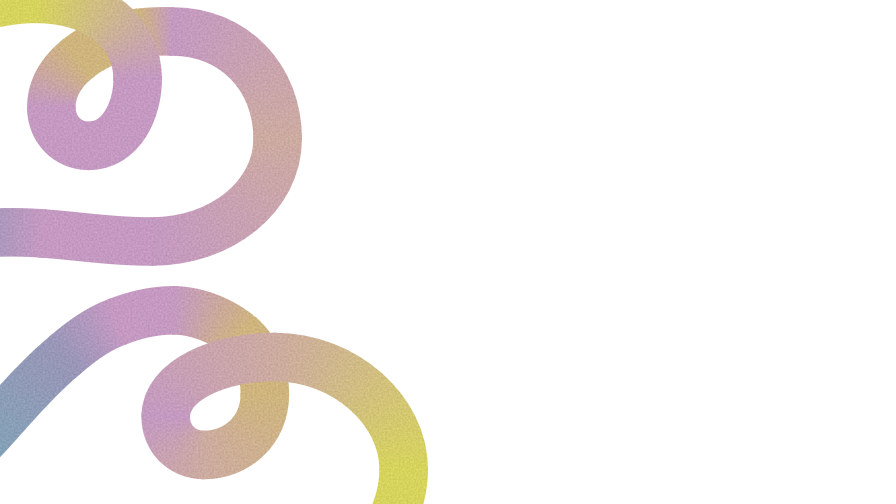
Reproduce this background procedurally as a WebGL 1 fragment shader.

```glsl
precision highp float;
// Two looping ribbons curl in from the left edge of a white background.
// Each is a chain of cubic curves, stroked in order so later parts cross over
// earlier ones, with colour blended along the curve and a fine paper grain.

uniform vec2 u_resolution;

const float CANVAS_HEIGHT = 432.0; // design units; x runs right, y runs down
const float HALF_WIDTH = 20.8;
const int CURVE_STEPS = 16;
const float GRAIN_FREQUENCY = 0.6;
const float GRAIN_STRENGTH = 0.07;

const vec3 PAPER  = vec3(1.0);
const vec3 YELLOW = vec3(0.84, 0.83, 0.36);
const vec3 OCHRE  = vec3(0.81, 0.71, 0.49);
const vec3 TAN    = vec3(0.80, 0.67, 0.63);
const vec3 PINK   = vec3(0.77, 0.60, 0.76);
const vec3 SLATE  = vec3(0.60, 0.59, 0.72);
const vec3 TEAL   = vec3(0.50, 0.64, 0.72);

// Gradient noise
vec2 hashGradient(vec2 cell) {
  vec3 h = fract(vec3(cell.xyx) * vec3(0.1031, 0.1030, 0.0973));
  h += dot(h, h.yzx + 33.33);
  float angle = 6.2832 * fract((h.x + h.y) * h.z);
  return vec2(cos(angle), sin(angle));
}

float gradientNoise(vec2 p) {
  vec2 i = floor(p), f = fract(p);
  vec2 u = f * f * f * (f * (f * 6.0 - 15.0) + 10.0);
  float a = dot(hashGradient(i), f);
  float b = dot(hashGradient(i + vec2(1.0, 0.0)), f - vec2(1.0, 0.0));
  float c = dot(hashGradient(i + vec2(0.0, 1.0)), f - vec2(0.0, 1.0));
  float d = dot(hashGradient(i + vec2(1.0)), f - vec2(1.0));
  return mix(mix(a, b, u.x), mix(c, d, u.x), u.y);
}

vec2 bezier(vec2 a, vec2 b, vec2 c, vec2 d, float t) {
  float s = 1.0 - t;
  return s * s * s * a + 3.0 * s * s * t * b + 3.0 * s * t * t * c + t * t * t * d;
}

// Paints one cubic piece over the colour so far
void stroke(inout vec3 color, vec2 p, float pixel, vec2 a, vec2 b, vec2 c, vec2 d,
            vec3 startColor, vec3 endColor) {
  // Skip pixels outside the hull of the control points
  vec2 low = min(min(a, b), min(c, d)) - HALF_WIDTH - pixel;
  vec2 high = max(max(a, b), max(c, d)) + HALF_WIDTH + pixel;
  if (any(lessThan(p, low)) || any(greaterThan(p, high))) return;

  float nearest = 1e5;
  float along = 0.0;
  vec2 previous = a;
  for (int i = 1; i <= CURVE_STEPS; i++) {
    vec2 next = bezier(a, b, c, d, float(i) / float(CURVE_STEPS));
    vec2 span = next - previous;
    float h = clamp(dot(p - previous, span) / dot(span, span), 0.0, 1.0);
    float dist = length(p - previous - span * h);
    if (dist < nearest) {
      nearest = dist;
      along = (float(i - 1) + h) / float(CURVE_STEPS);
    }
    previous = next;
  }
  // A flat start keeps the colour continuous across joints
  if (along <= 0.0 && dot(p - a, normalize(b - a)) < -pixel) return;

  float coverage = clamp(0.5 + (HALF_WIDTH - nearest) / pixel, 0.0, 1.0);
  vec3 tint = mix(startColor, endColor, along);
  tint += GRAIN_STRENGTH * gradientNoise(p * GRAIN_FREQUENCY);
  color = mix(color, tint, coverage);
}

void main() {
  float pixel = CANVAS_HEIGHT / u_resolution.y;
  vec2 p = gl_FragCoord.xy * pixel;
  p.y = CANVAS_HEIGHT - p.y;
  vec3 color = PAPER;

  // Upper ribbon: wide bend, then a loop to the top left corner
  stroke(color, p, pixel, vec2(-30, 201), vec2(-10, 199), vec2(15, 198.5), vec2(35, 200), SLATE, PINK);
  stroke(color, p, pixel, vec2(35, 200), vec2(65, 202), vec2(95, 207), vec2(130, 207), PINK, PINK);
  stroke(color, p, pixel, vec2(130, 207), vec2(190, 207), vec2(238, 168), vec2(238, 119), PINK, TAN);
  stroke(color, p, pixel, vec2(238, 119), vec2(238, 66), vec2(200, 27), vec2(148, 27), TAN, PINK);
  stroke(color, p, pixel, vec2(148, 27), vec2(139, 26.7), vec2(129, 27), vec2(120, 28), PINK, OCHRE);
  stroke(color, p, pixel, vec2(120, 28), vec2(100, 31), vec2(82, 38), vec2(67, 50), OCHRE, OCHRE);
  stroke(color, p, pixel, vec2(67, 50), vec2(52, 62), vec2(44, 76), vec2(44, 92), OCHRE, PINK);
  stroke(color, p, pixel, vec2(44, 92), vec2(44, 111), vec2(58, 125), vec2(76, 125), PINK, PINK);
  stroke(color, p, pixel, vec2(76, 125), vec2(104, 125), vec2(118, 94), vec2(118, 68), PINK, PINK);
  stroke(color, p, pixel, vec2(118, 68), vec2(118, 26), vec2(82, -1), vec2(30, -1), PINK, YELLOW);
  stroke(color, p, pixel, vec2(30, -1), vec2(10, -1), vec2(-10, 4), vec2(-30, 8), YELLOW, YELLOW);

  // Lower ribbon: rising arch, small loop, then a fall past the bottom
  stroke(color, p, pixel, vec2(-25, 388), vec2(0, 363), vec2(25, 330), vec2(55, 305), TEAL, SLATE);
  stroke(color, p, pixel, vec2(55, 305), vec2(70, 292), vec2(84, 282), vec2(100, 276), SLATE, PINK);
  stroke(color, p, pixel, vec2(100, 276), vec2(115, 270), vec2(132, 266), vec2(148, 266), PINK, PINK);
  stroke(color, p, pixel, vec2(148, 266), vec2(170, 266), vec2(192, 276), vec2(206, 288), PINK, OCHRE);
  stroke(color, p, pixel, vec2(206, 288), vec2(220, 300), vec2(227, 318), vec2(227, 338), OCHRE, OCHRE);
  stroke(color, p, pixel, vec2(227, 338), vec2(227, 370), vec2(202, 390), vec2(175, 390), OCHRE, TAN);
  stroke(color, p, pixel, vec2(175, 390), vec2(156, 390), vec2(142, 376), vec2(142, 357), TAN, PINK);
  stroke(color, p, pixel, vec2(142, 357), vec2(142, 326), vec2(188, 306), vec2(235, 306), PINK, TAN);
  stroke(color, p, pixel, vec2(235, 306), vec2(296, 306), vec2(346, 352), vec2(346, 402), TAN, YELLOW);
  stroke(color, p, pixel, vec2(346, 402), vec2(346, 420), vec2(341, 436), vec2(333, 452), YELLOW, YELLOW);

  gl_FragColor = vec4(color, 1.0);
}
```
